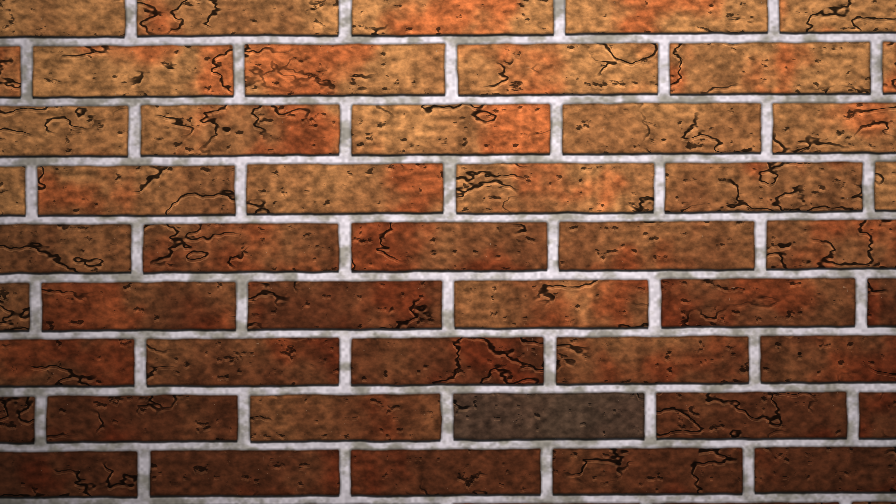
This texture is drawn by a Shadertoy shader. Its source:

```glsl
#define ROW_PITCH 0.1204
#define ROW_SHRINK 0.00079
#define FIRST_JOINT 0.0775
#define BRICK_PITCH 0.4248
#define BRICK_SHRINK 0.0031
#define JOINT_X 0.685
#define TILT 0.0093
#define JOINT_HALF vec2(0.0122, 0.0100)
#define CORNER 0.004
#define WOBBLE 0.0045
#define GRAIN 0.95
#define BURNT_BRICK vec2(0.0, 7.0)

float hash(vec2 p) {
    return fract(sin(dot(p, vec2(127.1, 311.7))) * 43758.5);
}

float noise(vec2 p) {
    vec2 i = floor(p), f = fract(p);
    f = f * f * (3.0 - 2.0 * f);
    return mix(mix(hash(i), hash(i + vec2(1, 0)), f.x),
               mix(hash(i + vec2(0, 1)), hash(i + vec2(1, 1)), f.x), f.y);
}

float fbm(vec2 p) {
    float sum = 0.0, amp = 0.5;
    for (int i = 0; i < 4; i++) {
        sum += amp * noise(p);
        p = mat2(1.6, 1.2, -1.2, 1.6) * p + 7.3;
        amp *= 0.5;
    }
    return sum / 0.9375;
}

// Depth of cracks and small pits in the fired clay
float pitDepth(vec2 p, float wear) {
    float ridge = abs(fbm(p * vec2(13.0, 24.0)) - 0.5);
    float patchMask = smoothstep(0.50, 0.66, noise(p * vec2(8.0, 13.0) + 31.0) + 0.2 * wear - 0.1);
    float crack = (1.0 - smoothstep(0.008, 0.035, ridge)) * patchMask;
    float pits = smoothstep(0.70, 0.80, fbm(p * vec2(48.0, 85.0) + 11.0));
    return max(crack, 0.8 * pits);
}

vec3 brickColor(vec2 p, vec2 id, float height) {
    float tint = hash(id + 3.7), wear = hash(id + 9.1);
    vec2 q = p + 5.0 * vec2(tint, wear);

    // Ochre above, red-brown below, blotched within each brick
    float blotch = fbm(q * vec2(9.0, 6.0));
    float warm = clamp(height + 0.8 * (blotch - 0.5) + 0.35 * (tint - 0.5), 0.0, 1.0);
    vec3 col = mix(vec3(0.33, 0.175, 0.105), vec3(0.66, 0.45, 0.27), warm);
    col = mix(col, col * vec3(1.08, 0.78, 0.68), 0.7 * smoothstep(0.5, 0.7, fbm(q * 7.0 + 40.0)));
    if (id == BURNT_BRICK) col = mix(col, vec3(0.27, 0.22, 0.18), 0.8);

    // Grain, vertical drag marks, pits with a lit lower lip
    float grain = fbm(q * vec2(70.0, 95.0));
    float drag = noise(vec2(q.x * 110.0, q.y * 5.0));
    col *= 1.0 + GRAIN * (grain - 0.5) + 0.25 * wear * (drag - 0.5);
    float depth = pitDepth(q, wear);
    float lip = max(pitDepth(q + vec2(0.0, 0.006), wear) - depth, 0.0);
    col *= 1.0 - 0.72 * depth;
    col += 0.13 * lip * vec3(1.0, 0.75, 0.5);
    float speck = smoothstep(0.965, 0.99, noise(q * 120.0));
    return mix(col, vec3(0.72, 0.62, 0.52), 0.4 * speck);
}

vec3 mortarColor(vec2 p, float edgeDist) {
    float mottled = fbm(p * vec2(28.0, 40.0));
    vec3 col = mix(vec3(0.60, 0.57, 0.53), vec3(0.84, 0.80, 0.82), smoothstep(0.25, 0.62, mottled));
    col *= 0.9 + 0.2 * noise(p * 160.0);
    return col * mix(0.66, 1.0, smoothstep(0.0, 0.006, edgeDist));
}

void mainImage(out vec4 fragColor, in vec2 fragCoord) {
    vec2 uv = fragCoord / iResolution.xy;
    vec2 p = fragCoord / iResolution.y;
    float aa = 1.0 / iResolution.y;

    // Courses narrow towards the bottom, so depth solves a quadratic
    vec2 warp = WOBBLE * (vec2(fbm(p * 24.0), fbm(p * 24.0 + 50.0)) - 0.5);
    vec2 w = p + warp;
    float down = 1.0 - w.y + TILT * (uv.x - 0.5) - FIRST_JOINT;
    float root = sqrt(max(ROW_PITCH * ROW_PITCH - 4.0 * ROW_SHRINK * down, 0.0));
    float course = (ROW_PITCH - root) / (2.0 * ROW_SHRINK) + 1.0;
    float row = floor(course);

    // Running bond: alternate courses shift by half a brick
    float pitch = BRICK_PITCH - BRICK_SHRINK * row;
    float along = (w.x - JOINT_X) / pitch - 0.5 * mod(row, 2.0);
    vec2 id = vec2(floor(along), row);
    vec2 cell = vec2(pitch, root);
    vec2 local = vec2(fract(along) - 0.5, 0.5 - fract(course)) * cell;
    local += 0.002 * (vec2(hash(id), hash(id + 5.0)) - 0.5);

    // Rounded box distance
    vec2 edge = abs(local) - 0.5 * cell + JOINT_HALF;
    vec2 q = edge + CORNER;
    float dist = length(max(q, 0.0)) + min(max(q.x, q.y), 0.0) - CORNER;

    vec3 brick = brickColor(p, id, smoothstep(0.05, 1.0, uv.y));
    brick *= mix(0.72, 1.0, smoothstep(0.0, 0.005, -dist));

    // Shadow cast on the joint beneath each brick
    vec3 mortar = mortarColor(p, dist);
    float under = (1.0 - smoothstep(0.002, 0.0065, edge.y)) * step(local.y, 0.0);
    mortar *= 1.0 - 0.72 * under * (1.0 - smoothstep(-0.002, 0.002, edge.x));

    // Lamp above, right of centre
    vec2 away = (uv - vec2(0.58, 0.80)) * vec2(1.15, 0.75);
    float light = 1.14 - 0.75 * dot(away, away);
    vec3 col = mix(brick, mortar, smoothstep(-aa, aa, dist)) * light;
    fragColor = vec4(clamp(col, 0.0, 1.0), 1.0);
}
```
